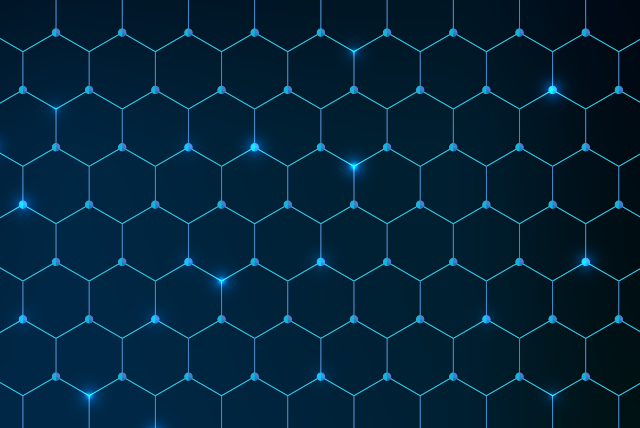
Write a WebGL 1 fragment shader that draws this background.

```glsl
precision highp float;
// Glowing honeycomb on deep navy: a triangular lattice of cell centres gives
// hexagon outlines; the same lattice, shifted, places the beads and the plain
// junctions. A hash lights one node per block of cells, at varying strength.
uniform vec2 u_resolution;

// Lengths are in canvas heights
const float CELL_WIDTH = 0.1547;
const float SIDE = CELL_WIDTH / 1.7320508;
const vec2 FIRST_CENTRE = vec2(0.1309, 0.8346);
const float LINE_HALF = 0.00135;
const float BEAD_RADIUS = 0.0098;
const float GLOW_REACH = 0.075;

const vec3 NAVY = vec3(0.0, 0.155, 0.275);
const vec3 DEEP_TEAL = vec3(0.0, 0.122, 0.19);
const vec3 TOP_SHADE = vec3(0.0, 0.065, 0.12);
const vec3 RIGHT_TOP = vec3(0.0, 0.03, 0.075);
const vec3 RIGHT_BOTTOM = vec3(0.0, 0.07, 0.075);
const vec3 LINE_CYAN = vec3(0.17, 0.76, 0.87);
const vec3 LINE_BLUE = vec3(0.28, 0.52, 0.76);
const vec3 BEAD_CYAN = vec3(0.08, 0.70, 0.87);
const vec3 BEAD_VIOLET = vec3(0.32, 0.48, 0.76);
const vec3 BEAD_BLUE = vec3(0.14, 0.46, 0.74);
const vec3 HALO_BLUE = vec3(0.0, 0.48, 0.95);
const vec3 CORE_CYAN = vec3(0.05, 0.75, 0.9);

float hash(vec2 p) {
  vec3 q = fract(vec3(p.xyx) * 0.1031);
  q += dot(q, q.yzx + 33.33);
  return fract((q.x + q.y) * q.z);
}

// Coverage of a shape whose signed distance is d, smoothed over one pixel
float cover(float d, float pixel) {
  return 1.0 - smoothstep(-0.5 * pixel, 0.5 * pixel, d);
}

// Nearest point of the triangular lattice: xy = offset from it, zw = its index
vec4 nearestNode(vec2 p) {
  vec2 period = vec2(CELL_WIDTH, 3.0 * SIDE);
  vec2 evenId = floor(p / period + 0.5);
  vec2 oddId = floor(p / period);
  vec2 a = p - evenId * period;
  vec2 b = p - (oddId + 0.5) * period;
  return dot(a, a) < dot(b, b)
    ? vec4(a, evenId.x, 2.0 * evenId.y)
    : vec4(b, oddId.x, 2.0 * oddId.y + 1.0);
}

// Strength of the one lit node in each block of cells, zero for the others
float lit(vec2 id, vec2 block, float seed) {
  vec2 blockId = floor(id / block);
  vec2 place = id - blockId * block;
  vec2 key = blockId + seed;
  vec2 chosen = floor(block * vec2(hash(key), hash(key + 17.0)));
  float strength = hash(key + 41.0);
  vec2 miss = abs(place - chosen);
  return miss.x + miss.y < 0.5 ? mix(0.2, 1.0, strength * strength) : 0.0;
}

vec3 glow(float r, float strength, float coreAmount) {
  float halo = exp(-r / 0.018) * smoothstep(GLOW_REACH, 0.0, r);
  float core = exp(-r * r / (BEAD_RADIUS * BEAD_RADIUS * 0.6));
  return strength * (HALO_BLUE * halo + CORE_CYAN * core * coreAmount);
}

vec3 backdrop(vec2 uv) {
  vec3 base = mix(NAVY, DEEP_TEAL, smoothstep(0.1, 0.85, uv.x + 0.25 * uv.y));
  base = mix(base, TOP_SHADE, 0.75 * smoothstep(0.6, 1.1, uv.y));
  base = mix(base, TOP_SHADE, 0.4 * smoothstep(0.12, -0.05, uv.x) * uv.y);
  vec3 edge = mix(RIGHT_BOTTOM, RIGHT_TOP, uv.y);
  return mix(base, edge, smoothstep(0.68, 1.02, uv.x));
}

// Outline of the hexagon around the origin: x = coverage, y = 1 on upright sides
vec2 hexLine(vec2 p, float pixel) {
  vec2 q = abs(p);
  float slanted = dot(q, vec2(0.5, 0.8660254));
  float d = 0.5 * CELL_WIDTH - max(q.x, slanted);
  return vec2(cover(d - LINE_HALF, pixel), step(slanted, q.x));
}

// Three-tone bead: cyan left half, violet right half, blue lower-right wedge
vec3 beadColour(vec2 p, float pixel) {
  float wedge = cover(p.y + 0.577 * p.x, pixel);
  vec3 right = mix(BEAD_VIOLET, BEAD_BLUE, wedge);
  return mix(right, BEAD_CYAN, cover(p.x, pixel));
}

void main() {
  float pixel = 1.0 / u_resolution.y;
  vec2 p = gl_FragCoord.xy * pixel - FIRST_CENTRE;
  vec3 colour = backdrop(gl_FragCoord.xy / u_resolution);

  // Honeycomb lines
  vec2 line = hexLine(nearestNode(p).xy, pixel);
  colour = mix(colour, mix(LINE_CYAN, LINE_BLUE, line.y), line.x);

  // Beads at the top corner of every cell
  vec4 bead = nearestNode(p - vec2(0.0, SIDE));
  float r = length(bead.xy);
  colour = mix(colour, beadColour(bead.xy, pixel), cover(r - BEAD_RADIUS, pixel));
  colour += glow(r, lit(bead.zw, vec2(3.0, 2.0), 5.0), 0.0);

  // Sparks on the plain junctions at the bottom corners
  vec4 junction = nearestNode(p + vec2(0.0, SIDE));
  colour += glow(length(junction.xy), lit(junction.zw, vec2(4.0, 3.0), 73.0), 0.7);

  gl_FragColor = vec4(min(colour, 1.0), 1.0);
}
```
